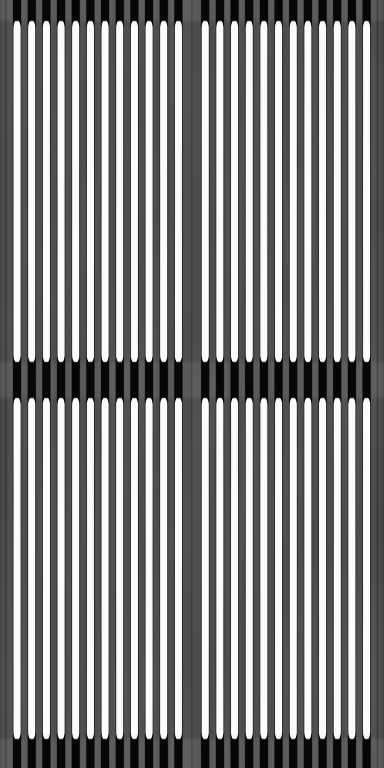
This pattern is drawn by a Shadertoy shader. Its source:

```glsl
// Two dark slatted panels side by side, each with two tiers of twelve round-ended bright slots.

vec2 hashGradient(vec2 cell) {
    float angle = 6.2832 * fract(sin(dot(cell, vec2(127.1, 311.7))) * 4375.85);
    return vec2(cos(angle), sin(angle));
}

float gradientNoise(vec2 p) {
    vec2 cell = floor(p), f = fract(p);
    vec2 blend = f * f * f * (f * (f * 6.0 - 15.0) + 10.0);
    float low = mix(dot(hashGradient(cell), f),
                    dot(hashGradient(cell + vec2(1, 0)), f - vec2(1, 0)), blend.x);
    float high = mix(dot(hashGradient(cell + vec2(0, 1)), f - vec2(0, 1)),
                     dot(hashGradient(cell + vec2(1, 1)), f - vec2(1, 1)), blend.x);
    return mix(low, high, blend.y);
}

// Soft vertical line of the given half width
float seam(float x, float halfWidth, float pixel) {
    return 1.0 - smoothstep(halfWidth - pixel, halfWidth + pixel, abs(x));
}

void mainImage(out vec4 fragColor, in vec2 fragCoord) {
    vec2 p = fragCoord / iResolution.xy * vec2(1.0, 2.0);
    float pixel = 1.0 / iResolution.x;

    // Slot columns, mirrored about the centre post
    float side = sign(p.x - 0.4995);
    float fromFirst = abs(p.x - 0.4995) - 0.0349;
    float column = clamp(round(fromFirst / 0.0382), 0.0, 11.0);
    float across = abs(fromFirst - column * 0.0382);

    // Two tiers: distance inside the nearest slot end
    float inset = 0.4466 - abs(abs(p.y - 1.0104) - 0.4909);
    float band = 1.0 - smoothstep(-0.006, 0.012, inset);

    // Slats and posts, with darker flanks and a faint sheen along their length
    float sheen = gradientNoise(vec2(column * 0.73 + side * 9.3, p.y * 2.5));
    float slat = 0.31 + 0.03 * sheen + 0.05 * band;
    slat *= mix(0.66, 1.0, smoothstep(0.0100, 0.0135, across));

    // Post joint and outer frame grooves
    slat -= 0.08 * seam(p.x - 0.4995, 0.002, pixel);
    slat -= 0.11 * seam(abs(p.x - 0.4995) - 0.484, 0.002, pixel);
    slat -= 0.05 * smoothstep(0.488, 0.5, abs(p.x - 0.4995));

    // Black recess between slats
    float recess = 1.0 - smoothstep(0.0103 - 0.5 * pixel, 0.0103 + 0.5 * pixel, across);
    float shade = mix(slat, 0.025, recess);

    // Bright opening, tapering to rounded ends
    float taper = 1.0 - clamp(inset / 0.022, 0.0, 1.0);
    float halfWidth = 0.0093 * sqrt(1.0 - taper * taper);
    float opening = 1.0 - smoothstep(halfWidth - 0.6 * pixel, halfWidth + 0.6 * pixel, across);
    opening *= smoothstep(0.0, 2.0 * pixel, inset);
    float haze = max(0.0, gradientNoise(vec2(column * 0.6 + side * 4.0, p.y * 3.0)));
    float light = 0.99 - 0.12 * haze * smoothstep(0.003, 0.009, across);
    shade = mix(shade, light, opening);

    fragColor = vec4(vec3(shade), 1.0);
}
```
